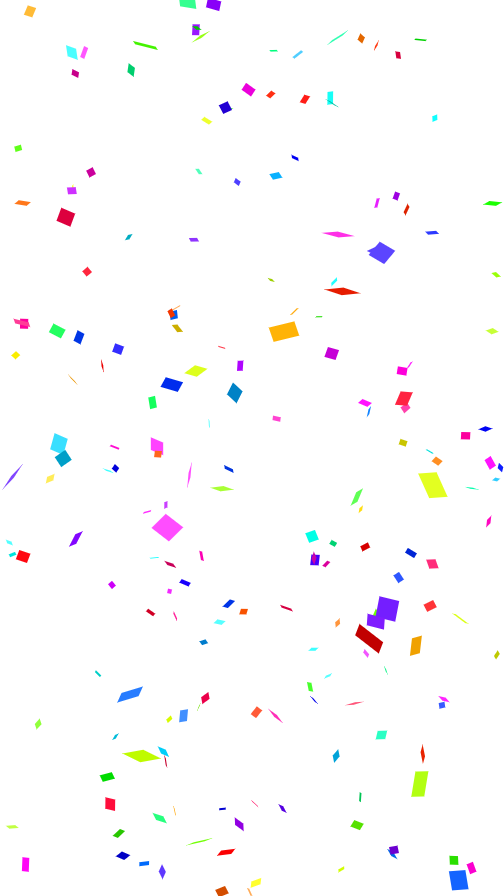
A Shadertoy shader for this pattern:

```glsl
const int PIECES = 200;
const float TAU = 6.2831853;
const vec3 PAPER = vec3(1.0);

// Four independent random values per piece and channel
vec4 hash4(float id, float channel) {
    vec4 p = fract(vec4(id, id + 17.3, id + 41.9, id + 73.1)
                   * vec4(0.1031, 0.1030, 0.0973, 0.1099) + channel * 0.137);
    p += dot(p, p.wzxy + 33.33);
    return fract((p.xxyz + p.yzzw) * p.zywx);
}

mat2 rotation(float angle) {
    float c = cos(angle), s = sin(angle);
    return mat2(c, s, -s, c);
}

float cross2(vec2 a, vec2 b) {
    return a.x * b.y - a.y * b.x;
}

// Saturated hue, lifted or darkened evenly
vec3 confettiColor(float hue, float shade) {
    vec3 pure = clamp(abs(fract(hue + vec3(0.0, 2.0, 1.0) / 3.0) * 6.0 - 3.0) - 1.0, 0.0, 1.0);
    return clamp(pure + shade, 0.0, 1.0);
}

// Distance to a parallelogram spanned by half-edges u and v
float parallelogram(vec2 p, vec2 u, vec2 v) {
    float area = abs(cross2(u, v));
    float acrossU = (abs(cross2(p, u)) - area) / length(u);
    float acrossV = (abs(cross2(p, v)) - area) / length(v);
    // The x limit keeps very thin pieces from growing long spikes
    float reach = abs(p.x) - abs(u.x) - abs(v.x);
    return max(reach, max(acrossU, acrossV));
}

// A flat rectangle spun by spin, foreshortened by facing
float tiltedPiece(vec2 p, float side, float ratio, float spin, float facing) {
    mat2 turn = rotation(spin);
    vec2 squash = vec2(1.0, facing);
    vec2 u = squash * (turn * vec2(0.5 * side, 0.0));
    vec2 v = squash * (turn * vec2(0.0, 0.5 * side * ratio));
    return parallelogram(p, u, v);
}

// Mostly small pieces, with a few near and large ones
float pieceSide(float r) {
    return 0.007 + 0.009 * r + 0.019 * pow(r, 12.0);
}

void mainImage(out vec4 fragColor, in vec2 fragCoord) {
    float pixel = 1.0 / iResolution.y;
    vec2 uv = fragCoord * pixel;
    vec2 canvas = vec2(iResolution.x * pixel, 1.0);
    vec3 color = PAPER;

    for (int i = 0; i < PIECES; i++) {
        float id = float(i) + 1.0;
        vec4 place = hash4(id, 1.0);
        float side = pieceSide(place.z);
        vec2 p = uv - place.xy * canvas;
        if (dot(p, p) > side * side) continue;

        vec4 pose = hash4(id, 2.0);
        vec4 tint = hash4(id, 3.0);
        float facing = mix(0.06, 1.0, pose.z);
        float ratio = mix(0.6, 1.0, sqrt(pose.w));
        p = rotation(pose.x * TAU) * p;

        float d = tiltedPiece(p, side, ratio, pose.y * TAU, facing);
        float coverage = clamp(0.5 - d / pixel, 0.0, 1.0);
        float shade = mix(-0.25, 0.37, tint.y);
        color = mix(color, confettiColor(tint.x, shade), coverage);
    }
    fragColor = vec4(color, 1.0);
}
```
